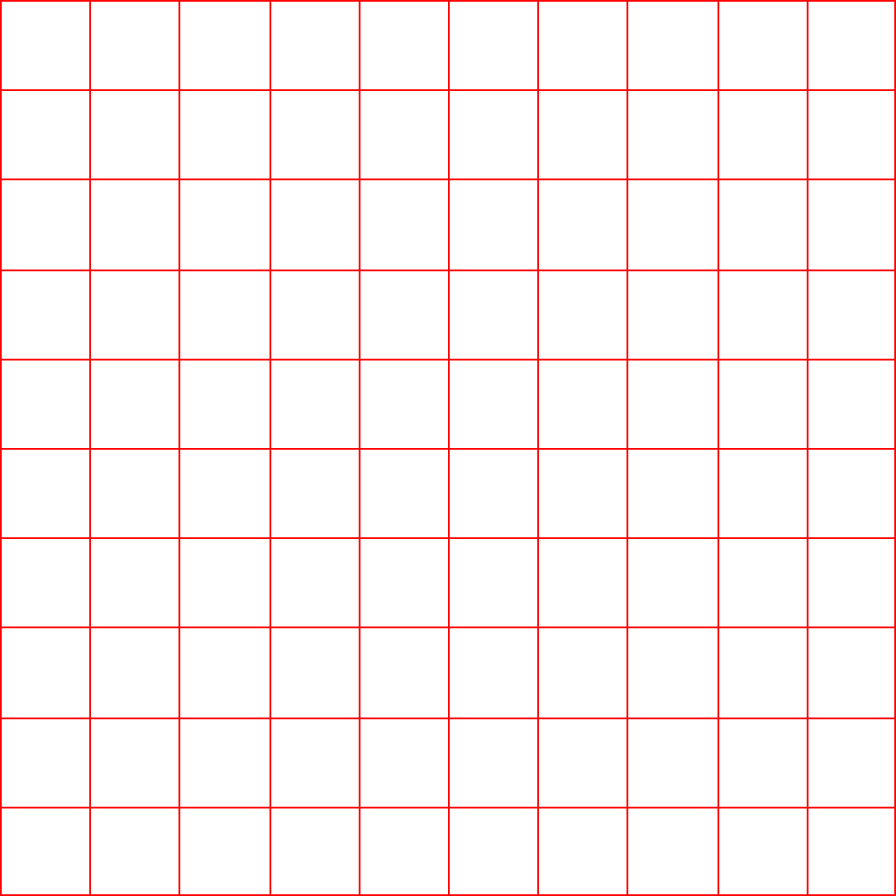
Reproduce this pattern procedurally as a WebGL 1 fragment shader.

```glsl
precision highp float;
// Thin red square grid, ten cells each way, on a white ground.

#define CELLS 10.0            // cells across and down
#define UNITS 512.0           // layout units along the canvas side
#define LINE_WIDTH 1.0        // line thickness in layout units
#define LINE_COLOR vec3(1.0, 0.0, 0.0)
#define GROUND_COLOR vec3(1.0)

uniform vec2 u_resolution;

// Share of a pixel, per axis, covered by the nearest grid line.
vec2 lineCoverage(vec2 position, vec2 pixelSize) {
    float pitch = UNITS / CELLS;
    vec2 index = floor((position - 0.5 * LINE_WIDTH) / pitch + 0.5);
    index = clamp(index, 0.0, CELLS);

    // Line starts snap to whole units; the last line stays inside the edge.
    vec2 start = min(floor(index * pitch + 0.5), UNITS - LINE_WIDTH);

    // Overlap of the pixel's footprint with the line gives smooth edges.
    vec2 low = max(position - 0.5 * pixelSize, start);
    vec2 high = min(position + 0.5 * pixelSize, start + LINE_WIDTH);
    return clamp((high - low) / pixelSize, 0.0, 1.0);
}

void main() {
    vec2 pixelSize = UNITS / u_resolution;
    vec2 position = gl_FragCoord.xy * pixelSize;
    position.y = UNITS - position.y;   // lay rows out from the top

    vec2 coverage = lineCoverage(position, pixelSize);
    float ink = 1.0 - (1.0 - coverage.x) * (1.0 - coverage.y);
    gl_FragColor = vec4(mix(GROUND_COLOR, LINE_COLOR, ink), 1.0);
}
```
